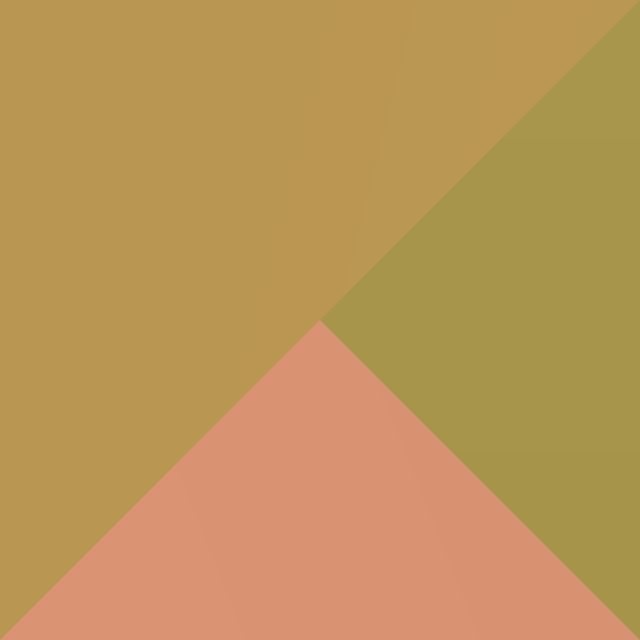
Give the GLSL for this background, as a WebGL 1 fragment shader.

```glsl
precision highp float;

uniform vec2 u_resolution;

// Antialiased half-plane: 1 where the signed distance is positive
float halfPlane(float distance, float pixel) {
  return smoothstep(-0.7 * pixel, 0.7 * pixel, distance);
}

void main() {
  vec2 uv = gl_FragCoord.xy / u_resolution;
  float pixel = 1.0 / min(u_resolution.x, u_resolution.y);

  // Flat fields with a faint drift of tone
  vec3 ochre = mix(vec3(0.725, 0.588, 0.316), vec3(0.733, 0.592, 0.328),
                   smoothstep(0.1, 0.9, uv.x + 0.25 * (0.5 - uv.y)));
  vec3 olive = mix(vec3(0.647, 0.580, 0.286), vec3(0.655, 0.588, 0.296), uv.y);
  vec3 coral = mix(vec3(0.855, 0.580, 0.450), vec3(0.851, 0.573, 0.445),
                   smoothstep(0.2, 0.8, uv.x + 0.4 * uv.y));

  // The rising diagonal cuts the square, the falling one splits its lower half
  float belowRising = halfPlane((uv.x - uv.y) * 0.7071, pixel);
  float aboveFalling = halfPlane((uv.x + uv.y - 1.0) * 0.7071, pixel);

  vec3 lowerHalf = mix(coral, olive, aboveFalling);
  gl_FragColor = vec4(mix(ochre, lowerHalf, belowRising), 1.0);
}
```
